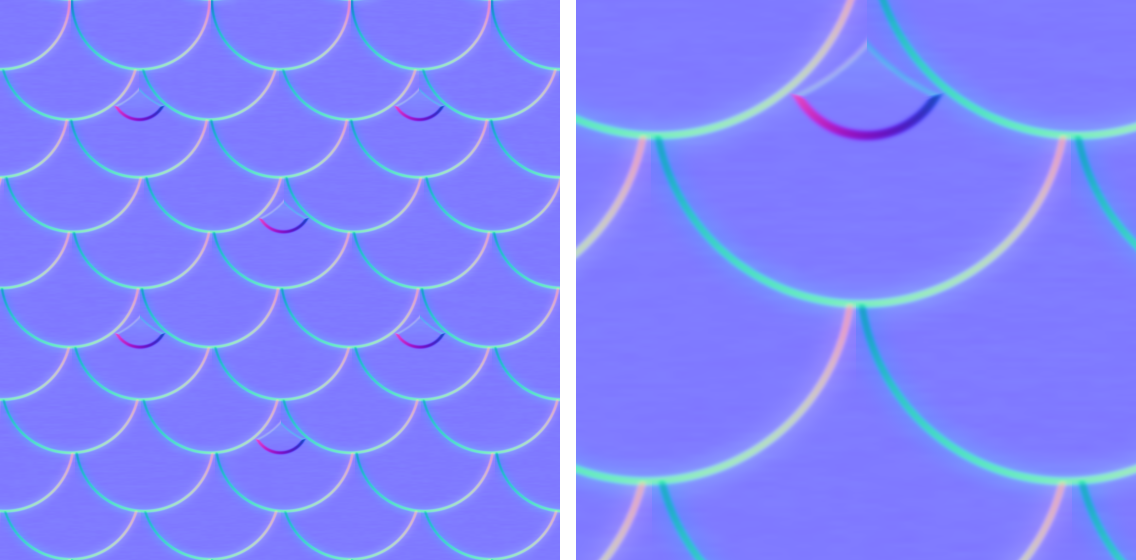
Left: the whole. Right: its middle third, enlarged.
Reproduce this texture map procedurally as a three.js fragment shader.

```glsl
// Normal map of overlapping fish scales in brick rows, with small gem-shaped dents at some junctions
#define COLUMNS 4.0
#define ROWS 10.0
#define SCALE_RADIUS 0.491
#define LINE_WIDTH 0.0064
#define HALO_WIDTH 0.029
#define RIM_TILT 1.12
#define HALO_TILT 0.16
#define RIM_STRETCH vec2(1.0, 1.3)
#define BASE_TILT vec2(0.0, -0.04)
#define DENT_TILT 1.6
#define GRAIN 0.035

varying vec2 vUv;

float hash(vec2 p) {
  return fract(sin(dot(p, vec2(127.1, 311.7))) * 4375.85);
}

float noise(vec2 p) {
  vec2 i = floor(p), f = fract(p);
  f = f * f * (3.0 - 2.0 * f);
  return mix(mix(hash(i), hash(i + vec2(1, 0)), f.x),
             mix(hash(i + vec2(0, 1)), hash(i + vec2(1, 1)), f.x), f.y);
}

float bell(float d, float width) {
  return exp(-0.5 * d * d / (width * width));
}

// Value of one row out of ten
float pick(float row, vec4 a, vec4 b, vec2 c) {
  vec4 i = vec4(0, 1, 2, 3);
  return dot(a, vec4(equal(vec4(row), i)))
       + dot(b, vec4(equal(vec4(row), i + 4.0)))
       + dot(c, vec2(equal(vec2(row), vec2(8, 9))));
}

// Uneven placing of the rows: sideways shift and lower edge, in column widths
vec2 rowPlace(float k) {
  float row = mod(k, ROWS);
  float shift = pick(row, vec4(0.005, -0.005, -0.007, 0.026),
                          vec4(0.011, 0.0, 0.015, 0.004), vec2(0.033, 0.005));
  float drop = pick(row, vec4(0.095, 0.054, 0.066, 0.056),
                         vec4(0.057, 0.079, 0.054, 0.034), vec2(0.051, -0.005));
  return vec2(shift + 0.5 * mod(row, 2.0), (k + 1.0) * COLUMNS / ROWS + drop);
}

// Lays one row of scales over the tilt of the rows below it
vec2 layRow(vec2 tilt, vec2 p, float k) {
  vec2 place = rowPlace(k);
  vec2 q = vec2(fract(p.x - place.x + 0.5) - 0.5,
                max(p.y - place.y + SCALE_RADIUS, 0.0));
  float len = length(q);
  float d = len - SCALE_RADIUS;
  vec2 outward = q / max(len, 0.0001) * RIM_STRETCH;
  float rim = RIM_TILT * bell(d, LINE_WIDTH) + HALO_TILT * bell(d, HALO_WIDTH);
  return tilt * smoothstep(-0.006, 0.006, d) + outward * rim;
}

// Presses a dent with a round base and two hollow upper sides
vec2 pressDent(vec2 tilt, vec2 p) {
  vec2 v = p - vec2(0.0, 0.19);
  vec2 w = vec2(abs(p.x), p.y) - vec2(0.39, 0.5625);
  float bowl = length(v) - 0.19;
  float notch = 0.52 - length(w);
  float d = max(bowl, notch);
  vec2 bowlOut = vec2(v.x, -v.y) / max(length(v), 0.0001);
  vec2 notchOut = vec2(-w.x * sign(p.x), w.y) / max(length(w), 0.0001);
  float onBowl = smoothstep(-0.01, 0.01, bowl - notch);
  vec2 edge = mix(-0.4 * notchOut * bell(d, 0.006),
                  -DENT_TILT * bowlOut * bell(d, 0.0072), onBowl);
  vec2 inner = vec2(0.0, 0.13) * smoothstep(0.03, 0.2, p.y);
  return mix(tilt, inner, smoothstep(0.006, -0.006, d)) + edge;
}

void main() {
  vec2 p = vec2(vUv.x, 1.0 - vUv.y) * COLUMNS;

  // Scales, from the lowest row that can show up to the topmost
  vec2 tilt = vec2(0.0);
  float first = floor(p.y * ROWS / COLUMNS);
  for (int i = 0; i < 4; i++) {
    tilt = layRow(tilt, p, first + 2.0 - float(i));
  }

  // Dents: two and one in turn, under every second row
  for (int i = 0; i < 4; i++) {
    vec2 place = rowPlace(float(2 * i + 1));
    float x = p.x - place.x + 0.5;
    x = mod(float(i), 2.0) < 0.5 ? mod(x, 2.0) - 1.0 : x - 2.0;
    tilt = pressDent(tilt, vec2(x, place.y - p.y));
  }

  // Brushed grain along the rows
  float streak = noise(p * vec2(8.0, 55.0)) + noise(p * vec2(24.0, 95.0) + 37.0) - 1.0;
  tilt += BASE_TILT + GRAIN * streak * vec2(0.3, 1.0);

  gl_FragColor = vec4(0.5 + 0.5 * normalize(vec3(tilt, 1.0)), 1.0);
}
```
